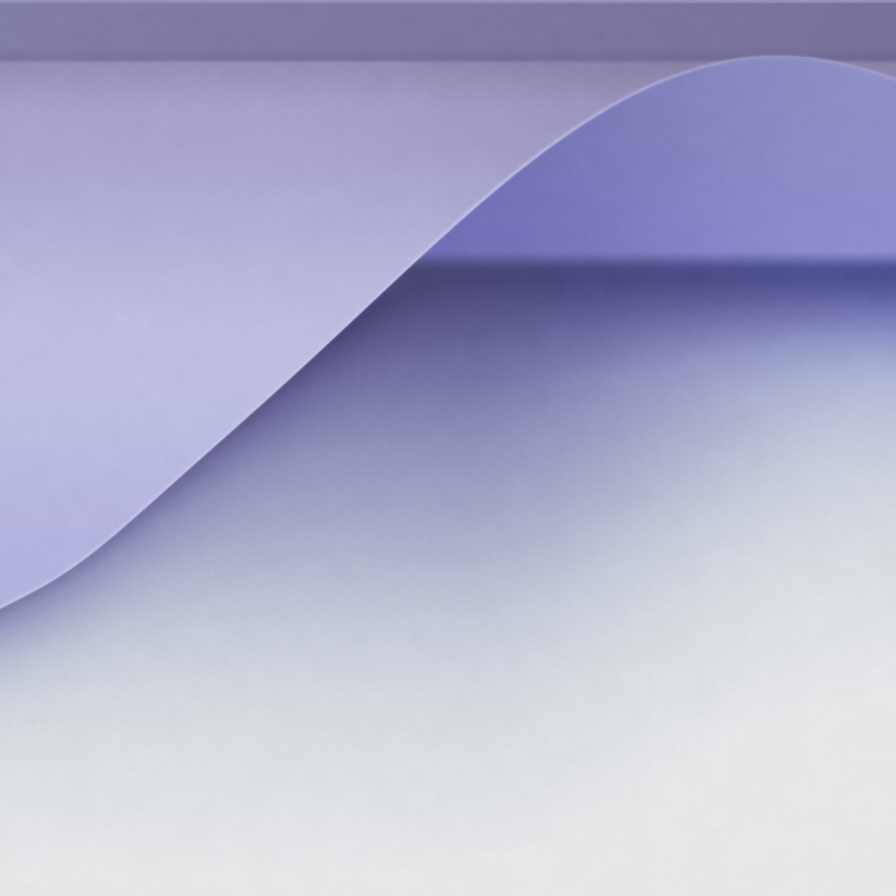
Reproduce this background procedurally as a WebGL 1 fragment shader.

```glsl
precision highp float;
// Lavender paper sheet curling above a pale surface, with soft shadows below the fold.

uniform vec2 u_resolution;

float hash(vec2 p) {
  return fract(sin(dot(p, vec2(127.1, 311.7))) * 43758.5453);
}

float noise(vec2 p) {
  vec2 i = floor(p), f = fract(p);
  f = f * f * (3.0 - 2.0 * f);
  return mix(mix(hash(i), hash(i + vec2(1.0, 0.0)), f.x),
             mix(hash(i + vec2(0.0, 1.0)), hash(i + 1.0), f.x), f.y);
}

float ramp(float a, float b, float x) {
  return clamp((x - a) / (b - a), 0.0, 1.0);
}

// Height of the paper's cut edge, with its crest near the right side
float edgeHeight(float x) {
  float u = x - 0.868;
  float crest = 0.935 + u * u * (-1.59 + u * (0.519 + u * (3.298 + u * 1.926)));
  return crest - 0.266 * x * exp(-62.0 * x * x);
}

vec3 backWall(vec2 p) {
  vec3 wall = mix(vec3(0.505, 0.49, 0.65), vec3(0.465, 0.445, 0.61), p.x);
  wall -= 0.03 * smoothstep(0.95, 0.932, p.y);
  return mix(wall, vec3(0.59, 0.58, 0.71), smoothstep(0.995, 0.999, p.y));
}

vec3 frontSheet(vec2 p) {
  vec3 paper = mix(vec3(0.70, 0.70, 0.875), vec3(0.74, 0.745, 0.885), smoothstep(0.35, 0.58, p.y));
  paper = mix(paper, vec3(0.655, 0.635, 0.805), smoothstep(0.60, 0.88, p.y));
  paper = mix(paper, vec3(0.57, 0.545, 0.69), 0.8 * smoothstep(0.87, 0.935, p.y));
  return paper - vec3(0.05, 0.05, 0.06) * smoothstep(0.3, 0.75, p.x) * smoothstep(0.65, 0.9, p.y);
}

vec3 innerSheet(vec2 p) {
  vec3 paper = mix(vec3(0.44, 0.44, 0.69), vec3(0.56, 0.56, 0.78), smoothstep(0.45, 1.0, p.x));
  return paper + vec3(0.0, -0.005, 0.025) * smoothstep(0.88, 0.72, p.y);
}

// Pale surface: shadow depth is shortened at the right and lengthened beside the edge
vec3 surface(vec2 p, float gap) {
  float below = 0.705 - p.y;
  float t = below + 0.2 * smoothstep(0.5, 1.0, p.x) * smoothstep(0.0, 0.15, below);
  t -= 0.25 * max(1.0 - 2.0 * p.x, 0.0) * exp(-max(gap, 0.0) / 0.06);
  vec3 c = mix(vec3(0.28, 0.275, 0.455), vec3(0.42, 0.415, 0.61), ramp(0.02, 0.1, t));
  c = mix(c, vec3(0.56, 0.57, 0.73), ramp(0.1, 0.2, t));
  c = mix(c, vec3(0.66, 0.68, 0.79), ramp(0.2, 0.3, t));
  c = mix(c, vec3(0.77, 0.79, 0.85), ramp(0.3, 0.4, t));
  c = mix(c, vec3(0.84, 0.855, 0.875), ramp(0.4, 0.5, t));
  c = mix(c, vec3(0.9, 0.905, 0.912), ramp(0.5, 0.68, t));
  // Blue light bouncing from the fold
  float bounce = smoothstep(0.4, 1.0, p.x) * exp(-max(below, 0.0) / 0.09);
  return c + vec3(0.03, 0.045, 0.13) * bounce;
}

void main() {
  vec2 p = gl_FragCoord.xy / u_resolution;
  float pixel = 1.0 / u_resolution.y;
  float gap = edgeHeight(p.x) - p.y;
  float slope = (edgeHeight(p.x + 0.002) - edgeHeight(p.x - 0.002)) / 0.004;
  float dist = gap / sqrt(1.0 + slope * slope);

  // Wall and sheet above the edge, inside and surface beneath it
  vec3 above = mix(frontSheet(p), backWall(p), smoothstep(0.928, 0.935, p.y));
  vec3 beneath = mix(surface(p, gap), innerSheet(p), smoothstep(0.698, 0.722, p.y));
  vec3 color = mix(above, beneath, smoothstep(-pixel, pixel, dist));

  // Thin lit rim along the cut
  float rim = exp(-pow((dist + 0.0015) / 0.0022, 2.0));
  vec3 rimColor = mix(vec3(0.77, 0.77, 0.9), vec3(0.64, 0.63, 0.81), smoothstep(0.5, 0.85, p.x));
  color = mix(color, rimColor, 0.75 * rim);

  // Fine paper grain and faint mottling
  color += 0.012 * (noise(p * 300.0) - 0.5) + 0.01 * (noise(p * 45.0) - 0.5);
  gl_FragColor = vec4(color, 1.0);
}
```
